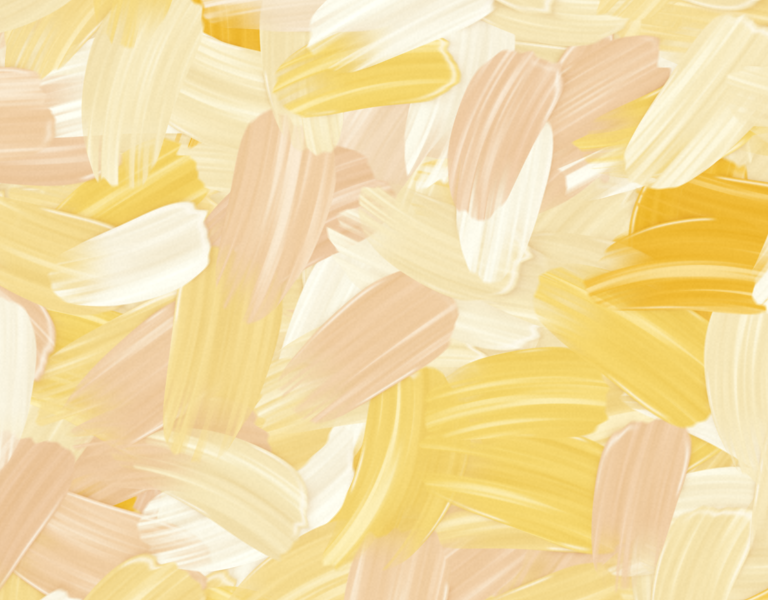
Give the GLSL for this texture, as a Shadertoy shader.

```glsl
#define LAYERS 5
#define CELL 0.25
#define REGION 0.36
#define STROKE_SIZE vec2(0.76, 0.41)
#define MAIN_ANGLE 0.55
#define ANGLE_SPREAD 2.3
#define BRISTLE_FREQ 105.0
#define EDGE 0.0022
#define GRAIN 0.016

const vec3 WHITE = vec3(0.985, 0.968, 0.895);
const vec3 CREAM = vec3(0.965, 0.905, 0.725);
const vec3 PEACH = vec3(0.945, 0.815, 0.650);
const vec3 ROSE  = vec3(0.895, 0.730, 0.590);
const vec3 STRAW = vec3(0.960, 0.860, 0.570);
const vec3 LEMON = vec3(0.960, 0.840, 0.430);
const vec3 GOLD  = vec3(0.955, 0.770, 0.240);
const vec3 AMBER = vec3(0.900, 0.640, 0.160);

float hash(vec2 p) {
    vec3 q = fract(p.xyx * vec3(0.1031, 0.1030, 0.0973));
    q += dot(q, q.yzx + 33.33);
    return fract((q.x + q.y) * q.z);
}

float noise(vec2 p) {
    vec2 i = floor(p), f = fract(p);
    f = f * f * (3.0 - 2.0 * f);
    vec2 e = vec2(0.0, 1.0);
    return mix(mix(hash(i), hash(i + e.yx), f.x),
               mix(hash(i + e), hash(i + e.yy), f.x), f.y);
}

// Pigment for h in 0..1; the step positions set the area shares
vec3 pigment(float h, float variation) {
    vec3 c = mix(GOLD, AMBER, 0.6 * variation * variation);
    c = mix(c, LEMON, smoothstep(0.05, 0.08, h));
    c = mix(c, STRAW, smoothstep(0.14, 0.18, h));
    c = mix(c, CREAM, smoothstep(0.30, 0.34, h));
    c = mix(c, WHITE, smoothstep(0.56, 0.60, h));
    vec3 skin = mix(PEACH, ROSE, 0.6 * variation * variation);
    return mix(c, skin, smoothstep(0.79, 0.82, h));
}

// Neighbouring strokes share a pigment, with some strays
float pigmentIndex(vec2 center, vec2 id, float layer) {
    vec2 warp = 0.08 * sin(center.yx * 9.0 + vec2(0.5, 2.0));
    vec2 region = floor((center + warp) / REGION);
    float shared = fract(dot(region, vec2(0.618, 0.293)) + 0.02);
    float own = fract(dot(id, vec2(0.755, 0.570)) + layer * 0.618);
    float stray = step(0.6, hash(id + 71.3));
    return mix(fract(shared + 0.12 * (own - 0.5) + 1.0), own, stray);
}

// Lays one brush stroke over the colour below
vec3 paintStroke(vec3 below, vec2 p, vec2 id, float layer, float cell) {
    vec2 seed = id + layer * 37.0 + 11.0;
    vec2 jitter = vec2(hash(seed), hash(seed + 5.7)) - 0.5;
    vec2 center = (id + 0.5 + 0.7 * jitter) * cell;
    float a = MAIN_ANGLE + ANGLE_SPREAD * (hash(seed + 9.1) - 0.5);
    vec2 dir = vec2(cos(a), sin(a));
    vec2 rel = p - center;
    vec2 q = vec2(dot(rel, dir), dot(rel, vec2(-dir.y, dir.x)));

    // Bent, fanned outline with ragged ends
    vec2 size = STROKE_SIZE * cell * mix(0.8, 1.1, hash(seed + 3.3));
    q.y += (hash(seed + 6.2) - 0.5) * 2.6 * q.x * q.x;
    float rag = noise(vec2(q.y * 75.0, seed.x)) + noise(vec2(q.y * 24.0, seed.y));
    vec2 v = vec2(q.x + 0.02 * (rag - 1.0), q.y) / size;
    v.y /= 0.88 + 0.18 * clamp(v.x, -1.0, 1.0);
    vec2 v3 = abs(v * v * v);
    float d = (pow(v3.x + v3.y + 1e-5, 1.0 / 3.0) - 1.0) * size.y;
    if (d > 0.03) return below;

    // Bristle streaks run along the stroke
    vec2 s = q + seed * 0.37;
    float coarse = noise(s * vec2(3.0, 30.0));
    float fine = 0.6 * noise(s * vec2(5.0, BRISTLE_FREQ))
               + 0.4 * noise(s * vec2(9.0, BRISTLE_FREQ * 2.0));
    float streak = mix(coarse, fine, 0.5);

    float variation = hash(seed + 8.8);
    vec3 paint = pigment(pigmentIndex(center, id, layer), variation);
    paint = mix(paint, WHITE, 0.42 * smoothstep(0.56, 0.82, streak));
    paint += (fine - 0.5) * vec3(0.045, 0.075, 0.130);
    paint += (coarse - 0.5) * vec3(0.025, 0.050, 0.080);

    // Dry tail lets the lower paint through
    float loaded = smoothstep(-0.95, -0.15, v.x);
    float cover = smoothstep(EDGE, -EDGE, d);
    cover *= mix(smoothstep(0.35, 0.65, streak), 1.0, loaded);

    // Broken ridge of thick paint and its thin shadow
    float broken = smoothstep(0.45, 0.75, noise(p * 14.0 + seed)) * loaded;
    float ridge = exp(-pow((d + 0.005) / 0.0028, 2.0)) * broken;
    paint = mix(paint, vec3(1.0, 0.985, 0.94), 0.65 * ridge);
    float shadow = exp(-max(d, 0.0) * 230.0) * broken;
    below *= 1.0 - shadow * vec3(0.05, 0.10, 0.17);
    return mix(below, paint, cover);
}

void mainImage(out vec4 fragColor, in vec2 fragCoord) {
    vec2 p = fragCoord / iResolution.y;
    vec3 color = CREAM;

    // Large strokes first, smaller ones on top
    for (int k = 0; k < LAYERS; k++) {
        float layer = float(k);
        float cell = CELL * mix(1.25, 0.88, layer / float(LAYERS - 1));
        vec2 shift = layer * vec2(0.137, 0.091);
        vec2 home = floor((p + shift) / cell);
        for (int y = -1; y <= 1; y++)
            for (int x = -1; x <= 1; x++)
                color = paintStroke(color, p + shift, home + vec2(x, y), layer, cell);
    }

    // Faint canvas grain
    color += GRAIN * (noise(p * 330.0) - 0.5);
    fragColor = vec4(clamp(color, 0.0, 1.0), 1.0);
}
```
